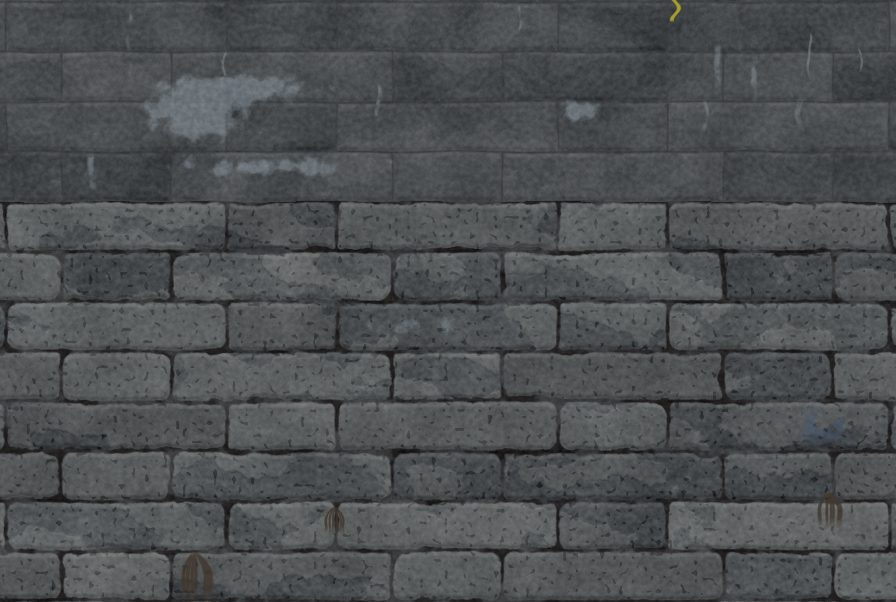
Give the GLSL for this texture, as a Shadertoy shader.

```glsl
const float ROWS = 12.06;
const float PERIOD = 6.63;      // one long and one short brick, in row heights
const float LONG_BRICK = 4.43;
const float WORN_ROW = 4.0;     // rows from here down have open, eroded joints

const vec3 GAP = vec3(0.13, 0.12, 0.12);
const vec3 MORTAR = vec3(0.27, 0.28, 0.29);
const vec3 LIME = vec3(0.48, 0.52, 0.55);
const vec3 STRAW = vec3(0.25, 0.21, 0.17);

struct Brick { vec2 local; vec2 halfSize; vec2 id; float worn; };

float hash(vec2 p) {
    vec3 a = fract(p.xyx * vec3(0.1031, 0.1030, 0.0973));
    a += dot(a, a.yzx + 33.33);
    return fract((a.x + a.y) * a.z);
}

vec2 gradient(vec2 cell) {
    float angle = 6.2832 * hash(cell);
    return vec2(cos(angle), sin(angle));
}

float noise(vec2 p) {
    vec2 i = floor(p), f = fract(p), u = f * f * f * (f * (f * 6.0 - 15.0) + 10.0);
    vec2 e = vec2(0.0, 1.0);
    return mix(mix(dot(gradient(i), f), dot(gradient(i + e.yx), f - e.yx), u.x),
               mix(dot(gradient(i + e), f - e), dot(gradient(i + 1.0), f - 1.0), u.x), u.y);
}

float fbm(vec2 p) {
    float sum = 0.0, amplitude = 0.6;
    for (int i = 0; i < 5; i++) {
        sum += amplitude * noise(p);
        p = mat2(1.6, 1.2, -1.2, 1.6) * p + 7.3;
        amplitude *= 0.5;
    }
    return sum;
}

float blob(vec2 p, vec2 center, vec2 size) {
    vec2 v = (p - center) / size;
    return exp(-dot(v, v));
}

// Alternating long and short bricks, shifted by half a period on every other row
Brick findBrick(vec2 q) {
    q += 0.05 * vec2(noise(q * 0.9), noise(q * 0.7 + 40.0));
    float row = floor(q.y);
    float x = (q.x - 0.12) / PERIOD - 0.5 * mod(row, 2.0);
    float along = fract(x) * PERIOD;
    float isShort = step(LONG_BRICK, along);
    float width = mix(LONG_BRICK, PERIOD - LONG_BRICK, isShort);
    vec2 local = vec2(along - isShort * LONG_BRICK - 0.5 * width, fract(q.y) - 0.5);
    return Brick(local, vec2(0.5 * width, 0.5), vec2(2.0 * floor(x) + isShort, row), step(WORN_ROW, row));
}

float brickDistance(Brick b, vec2 q) {
    float radius = mix(0.02, mix(0.05, 0.24, hash(b.id + 5.0)), b.worn);
    vec2 d = abs(b.local) - b.halfSize + mix(0.015, 0.03, b.worn) + radius;
    float box = length(max(d, 0.0)) + min(max(d.x, d.y), 0.0) - radius;
    float erosion = max(fbm(q * 1.7 + b.id), 0.0) * hash(b.id + 9.0);
    return box + mix(0.02, 0.22, b.worn) * erosion + 0.04 * b.worn * fbm(q * 5.0);
}

// Broken face, where the outer skin of a brick has come away
float flaking(Brick b, vec2 q) {
    float level = noise(q * vec2(0.55, 1.0) + b.id * 3.7) + 0.35 * fbm(q * 2.2);
    float limit = mix(-0.3, 0.55, hash(b.id + 17.0));
    return smoothstep(0.0, 0.05, level - limit) * mix(0.4, 1.0, b.worn);
}

float surfaceHeight(vec2 q) {
    Brick b = findBrick(q);
    float face = smoothstep(0.0, 0.09, -brickDistance(b, q));
    float flake = flaking(b, q);
    return face * mix(0.25, 0.5, b.worn) - 0.18 * flake + fbm(q * 4.0) * mix(0.3, 0.6, flake);
}

// Thin pale runs down the upper rows
float drips(vec2 q) {
    float mask = 0.0;
    for (int i = 0; i < 13; i++) {
        float s = float(i);
        float top = 2.7 * hash(vec2(s, 2.0)), len = mix(0.4, 1.5, hash(vec2(s, 3.0)));
        float width = mix(0.03, 0.1, hash(vec2(s, 4.0)));
        float off = abs(q.x - 18.0 * hash(vec2(s, 11.0)) + 0.15 * noise(vec2(q.y * 2.0, s)));
        float span = smoothstep(top - 0.05, top + 0.05, q.y) * (1.0 - smoothstep(top + 0.5 * len, top + len, q.y));
        mask = max(mask, span * (1.0 - smoothstep(0.2 * width, width, off)));
    }
    return mask * smoothstep(-0.2, 0.15, fbm(q * 3.0));
}

// Dry grass hanging from a joint
float tuft(vec2 q, vec2 root, float size) {
    float mask = 0.0;
    vec2 v = (q - root) / size;
    for (int i = 0; i < 9; i++) {
        float lean = hash(vec2(float(i), root.x)) - 0.5;
        float off = abs(v.x - lean * v.y - 0.25 * lean * sin(5.0 * v.y));
        float span = smoothstep(0.0, 0.1, v.y) * (1.0 - smoothstep(0.6, 1.0, v.y));
        mask = max(mask, span * (1.0 - smoothstep(0.01, 0.06, off)));
    }
    return mask;
}

void mainImage(out vec4 fragColor, in vec2 fragCoord) {
    vec2 p = fragCoord / iResolution.y;
    vec2 q = vec2(p.x, 1.0 - p.y) * ROWS - vec2(0.0, 0.04);
    float soft = max(ROWS / iResolution.y, 0.025);
    Brick b = findBrick(q);
    float d = brickDistance(b, q);

    // Brick faces: tint, broken skin, grain and pits
    float tint = hash(b.id + 31.0);
    vec3 upper = mix(vec3(0.26, 0.275, 0.285), vec3(0.32, 0.33, 0.34), tint);
    vec3 lower = mix(vec3(0.32, 0.33, 0.335), vec3(0.39, 0.402, 0.40), tint);
    vec3 color = mix(upper, lower, b.worn);
    color -= flaking(b, q) * vec3(0.065, 0.06, 0.053);
    color += 0.10 * fbm(q * 0.8) + 0.09 * fbm(q * 9.0);
    color -= 0.10 * b.worn * smoothstep(0.28, 0.42, noise(q * 8.0));

    // Joints: pale mortar above, deep gaps below
    float open = b.worn * smoothstep(-0.25, 0.1, fbm(q * 1.3 + 60.0));
    vec3 joint = mix(MORTAR, GAP, max(open, 0.25)) + 0.08 * fbm(q * 7.0);
    color = mix(color, joint, smoothstep(-soft, soft, d));

    // Light from above
    float slope = surfaceHeight(q + vec2(0.0, 0.03)) - surfaceHeight(q - vec2(0.0, 0.03));
    color += clamp(0.16 * slope, -0.08, 0.055);

    // Lime residue, blue smudge and grass
    float residue = blob(q, vec2(4.0, 2.2), vec2(1.1, 0.6)) + 0.8 * blob(q, vec2(5.0, 1.7), vec2(1.6, 0.25))
        + 0.7 * blob(q, vec2(5.5, 3.3), vec2(2.0, 0.25)) + 0.8 * blob(q, vec2(11.6, 2.2), vec2(0.5, 0.25))
        + 0.6 * blob(q, vec2(8.6, 6.5), vec2(1.0, 0.2));
    float lime = smoothstep(0.35, 0.75, residue + 0.9 * fbm(q * 2.5));
    color = mix(color, LIME + 0.15 * fbm(q * 8.0), max(0.7 * lime * step(0.05, residue), 0.6 * drips(q)));
    float smudge = blob(q, vec2(16.5, 8.5), vec2(0.8, 0.3)) * smoothstep(0.0, 0.2, fbm(q * 2.0));
    color = mix(color, vec3(0.25, 0.32, 0.43), 0.6 * smudge);
    float grass = max(tuft(q, vec2(16.6, 9.8), 0.8), max(tuft(q, vec2(3.9, 11.0), 1.1), tuft(q, vec2(6.7, 10.1), 0.6)));
    color = mix(color, STRAW, 0.8 * grass);

    // Yellow thread at the top edge
    float thread = abs(q.x - 13.53 - 0.07 * sin(q.y * 13.0));
    color = mix(color, vec3(0.65, 0.62, 0.15), (1.0 - smoothstep(0.02, 0.06, thread)) * (1.0 - smoothstep(0.35, 0.42, q.y)));
    fragColor = vec4(clamp(color, 0.0, 1.0), 1.0);
}
```
